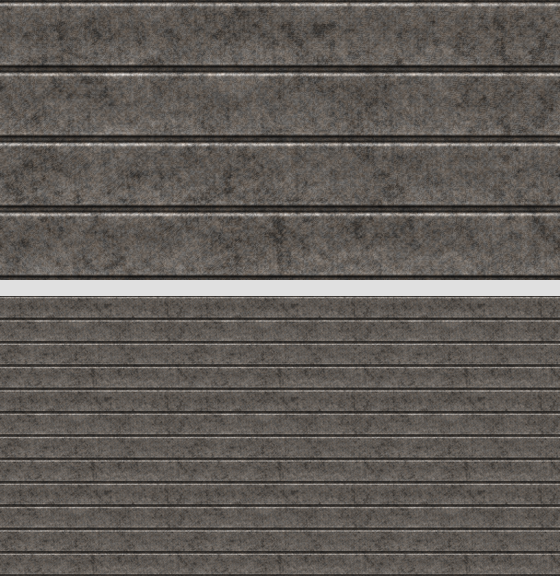
Top, the tile; bottom, the same tile 3 across and 3 down.
This texture is drawn by a Shadertoy shader. Its source:

```glsl
// Four horizontal weathered metal slats, stacked with a dark double-lined groove
// and a worn bright lip between them. Each slat is a shading profile across its
// height, roughened by several layers of wrapping value noise so that it tiles.

const float SLATS = 4.0;
const vec3 WARM_SHIFT = vec3(0.021, 0.0, -0.020);
const vec3 RUST_TINT = vec3(0.035, 0.0, -0.030);

float hash(vec2 p, float seed) {
    return fract(sin(dot(p, vec2(127.1, 311.7)) + seed * 74.7) * 43758.5453);
}

// Value noise that repeats after one canvas; cells holds whole numbers.
float wrapNoise(vec2 uv, vec2 cells, float seed) {
    vec2 p = uv * cells;
    vec2 i = floor(p);
    vec2 f = fract(p);
    f = f * f * (3.0 - 2.0 * f);
    vec2 a = mod(i, cells);
    vec2 b = mod(i + 1.0, cells);
    float low = mix(hash(a, seed), hash(vec2(b.x, a.y), seed), f.x);
    float high = mix(hash(vec2(a.x, b.y), seed), hash(b, seed), f.x);
    return mix(low, high, f.y);
}

// Layered noise, centred on zero.
float wrapFbm(vec2 uv, vec2 cells, float seed) {
    float sum = 0.0;
    float weight = 0.5;
    for (int k = 0; k < 4; k++) {
        sum += weight * (wrapNoise(uv, cells, seed + float(k)) - 0.5);
        cells *= 2.0;
        weight *= 0.75;
    }
    return sum;
}

// Fine grain centred on zero, with its nodes in the middle of the cells.
float fineGrain(vec2 uv, vec2 cells, float seed) {
    return wrapNoise(uv + 0.5 / cells, cells, seed) - 0.5;
}

// Soft line of the given half width.
float softLine(float d, float width) {
    return exp(-d * d / (width * width));
}

// Face of a slat, from its top (0) to its bottom (1).
float faceTone(float s) {
    float shoulder = 0.09 * exp(-s * 12.0);
    float lowerGlow = 0.05 * smoothstep(0.4, 0.88, s);
    return 0.333 + shoulder + lowerGlow;
}

// Recess between slats: a deep line, a dim strip and a lighter line.
float grooveTone(float d) {
    float deepLine = 0.17 * softLine(d + 0.049, 0.021);
    float lightLine = 0.12 * softLine(d - 0.020, 0.016);
    return 0.26 - deepLine - lightLine;
}

void mainImage(out vec4 fragColor, in vec2 fragCoord) {
    vec2 uv = fragCoord / iResolution.xy;

    // Position within a slat, and signed distance below the nearest seam
    float s = fract(-uv.y * SLATS);
    float d = fract(s + 0.5) - 0.5;

    // Noise layers: broad stains, mottling and fine grain
    float stain = wrapFbm(uv, vec2(14.0, 8.0), 1.0);
    float mottle = wrapFbm(uv, vec2(64.0, 32.0), 11.0);
    float grain = fineGrain(uv, vec2(512.0, 256.0), 23.0);
    float speckle = fineGrain(uv, vec2(256.0, 128.0), 31.0);
    float wear = wrapNoise(uv, vec2(64.0, 16.0), 41.0);

    // Slat face with its worn edges
    float tone = faceTone(s);
    tone += (0.21 + 0.13 * wear) * softLine(d - 0.066, 0.022);
    tone += (0.02 + 0.06 * wear) * softLine(d + 0.095, 0.020);

    // Groove
    float groove = smoothstep(-0.092, -0.056, d) * (1.0 - smoothstep(0.024, 0.056, d));
    tone = mix(tone, grooveTone(d), groove);

    // Surface roughness, scaled with brightness
    float rough = 0.22 * stain + 0.42 * mottle + 0.32 * grain + 0.20 * speckle;
    tone *= 1.0 + rough;
    tone -= 0.04 * smoothstep(0.12, 0.4, -0.6 * stain - mottle) * (1.0 - groove);

    // Warm grey with faint coloured flecks
    float fleck = fineGrain(uv, vec2(256.0, 128.0), 53.0) + 0.4 * mottle;
    float lit = smoothstep(0.0, 0.3, tone);
    vec3 color = tone + lit * (WARM_SHIFT + RUST_TINT * fleck);
    fragColor = vec4(clamp(color, 0.0, 1.0), 1.0);
}
```
